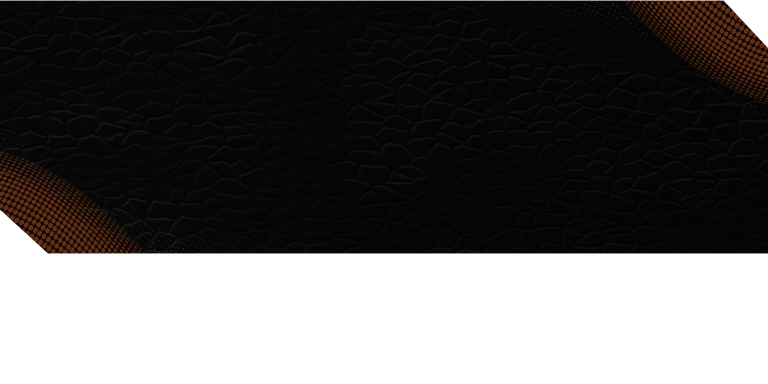
A Shadertoy shader for this background:

```glsl
// Dark leather panel with clipped corners and copper halftone waves, above a white strip.

const vec3 PAPER = vec3(1.0);
const vec3 LEATHER_DARK = vec3(0.014, 0.013, 0.013);
const vec3 LEATHER_LIGHT = vec3(0.030, 0.029, 0.029);
const vec3 CREASE = vec3(0.075, 0.073, 0.071);
const vec3 COPPER = vec3(0.40, 0.175, 0.065);
const float PANEL_BOTTOM = 0.340;
const float PANEL_TOP = 0.9985;
const vec2 CUT_LOWER = vec2(0.125, 0.114);  // corner cut, width and height
const vec2 CUT_UPPER = vec2(0.117, 0.125);
const vec2 CREASE_SCALE = vec2(15.0, 27.0);
const float DOT_STEP = 0.016;               // halftone spacing along the wave
const float MIST_STEP = 0.0145;             // spacing of the scattered dots

float hash(vec2 p) {
    return fract(sin(dot(p, vec2(127.1, 311.7))) * 43758.5453);
}

float noise(vec2 p) {
    vec2 i = floor(p), f = fract(p);
    f = f * f * (3.0 - 2.0 * f);
    return mix(mix(hash(i), hash(i + vec2(1, 0)), f.x),
               mix(hash(i + vec2(0, 1)), hash(i + vec2(1, 1)), f.x), f.y);
}

// Pebbled relief: gap between the two nearest cell centres
float leatherHeight(vec2 p) {
    p += 0.022 * vec2(noise(p * 14.0), noise(p * 14.0 + 37.0));
    p += 0.007 * vec2(noise(p * 45.0 + 11.0), noise(p * 45.0 + 71.0));
    vec2 g = p * CREASE_SCALE;
    vec2 cell = floor(g);
    float near = 9.0, second = 9.0;
    for (int y = -1; y <= 1; y++)
    for (int x = -1; x <= 1; x++) {
        vec2 c = cell + vec2(x, y);
        float d = length(c + vec2(hash(c), hash(c + 53.0)) - g);
        second = min(second, max(near, d));
        near = min(near, d);
    }
    return smoothstep(0.0, 0.28, second - near);
}

vec3 leather(vec2 p) {
    float relief = leatherHeight(p) - leatherHeight(p + vec2(-0.002, 0.005));
    float patches = smoothstep(0.2, 0.8, noise(p * vec2(5.0, 9.0)));
    float sheen = 1.0 - 0.6 * smoothstep(0.2, 1.9, p.x);
    vec3 col = mix(LEATHER_DARK, LEATHER_LIGHT, sheen * (0.55 + 0.45 * noise(p * 110.0)));
    col += CREASE * max(relief, 0.0) * (0.3 + 0.7 * patches) * (0.45 + 0.55 * sheen);
    return col * (1.0 + 0.4 * min(relief, 0.0));
}

// Coverage of an elliptical dot in a cell of the given size
float dotMask(vec2 grid, vec2 size, float radius, float px) {
    vec2 offset = (fract(grid) - 0.5) * size;
    float r = radius * min(size.x, size.y);
    float d = length(offset * min(size.x, size.y) / size) - r;
    return 1.0 - smoothstep(-0.6 * px, 0.6 * px, d);
}

// Halftone wave in a frame whose origin is the clipped corner
float halftone(vec2 q, float px) {
    float slope = -0.26 - 2.3 * q.x;
    float depth = (0.275 - 0.26 * q.x - 1.15 * q.x * q.x - q.y) / length(vec2(1.0, slope));

    // Rows open up with depth below the crest
    float inside = max(depth, 0.0);
    float rowStep = 0.006 + 0.08 * inside;
    float row = log(1.0 + inside * 0.08 / 0.006) / 0.08;
    float along = (q.x - 0.6 * q.y) / DOT_STEP;
    float radius = mix(0.30, 0.43, smoothstep(0.0, 0.10, depth));
    float wave = dotMask(vec2(along, row), vec2(DOT_STEP, rowStep), radius, px);
    wave *= smoothstep(0.0, 0.012, depth) * mix(0.65, 1.0, smoothstep(0.0, 0.08, depth));

    // Sparse dots drifting beyond the crest
    float reach = 0.40 * exp(-q.x / 0.35) - q.y;
    vec2 m = vec2(q.x - 0.5 * q.y, q.y + 0.5 * q.x) / MIST_STEP;
    m.y += 0.9 * sin(m.x * 0.28);
    float sparkle = 0.3 + 0.7 * hash(floor(m));
    float mist = dotMask(m, vec2(MIST_STEP), 0.17, px) * sparkle;
    mist *= smoothstep(-0.01, 0.15, reach) * (1.0 - smoothstep(-0.01, 0.0, depth));
    return max(wave, 0.75 * mist);
}

// Signed distance to a corner cut, positive on the panel
float cutDistance(vec2 q, vec2 cut) {
    return (q.x / cut.x + q.y / cut.y - 1.0) / length(1.0 / cut);
}

void mainImage(out vec4 fragColor, in vec2 fragCoord) {
    float px = 1.0 / iResolution.y;
    vec2 p = fragCoord * px;
    vec2 lower = vec2(p.x, p.y - PANEL_BOTTOM);
    vec2 upper = vec2(iResolution.x * px - p.x, 1.0 - p.y);

    // Surface and copper dots
    vec3 col = leather(p);
    float dots = max(halftone(lower, px), halftone(upper, px));
    col = mix(col, COPPER, dots);

    // Panel outline
    float edge = min(p.y - PANEL_BOTTOM, PANEL_TOP - p.y);
    edge = min(edge, min(cutDistance(lower, CUT_LOWER), cutDistance(upper, CUT_UPPER)));
    col = mix(PAPER, col, clamp(edge / px + 0.5, 0.0, 1.0));
    fragColor = vec4(col, 1.0);
}
```
